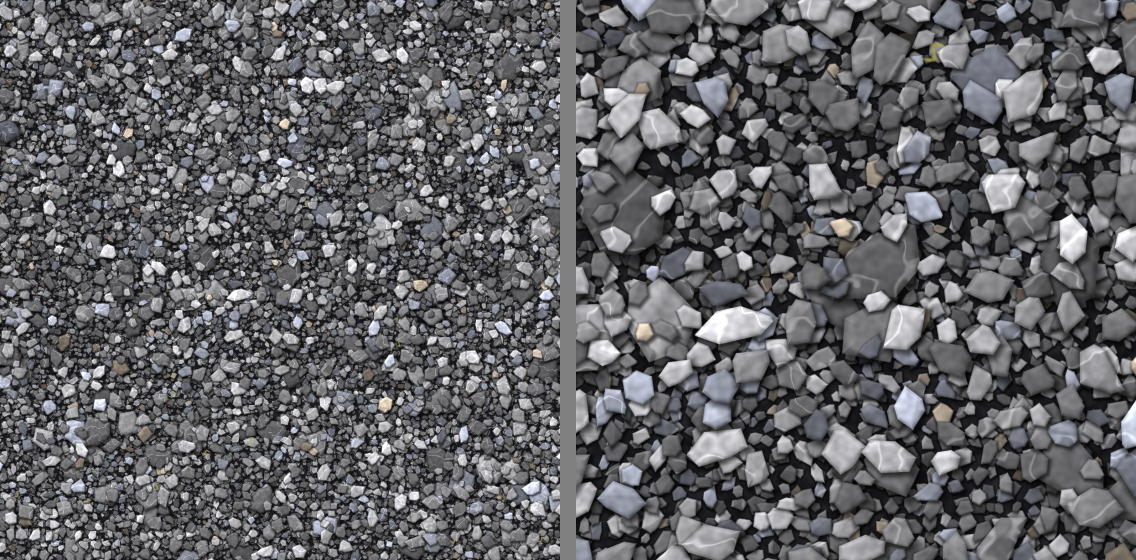
Left, the full canvas; right, a detail of the centre.
Write a WebGL 1 fragment shader that draws this texture.

```glsl
precision highp float;
// Crushed grey gravel: layers of angular stones, from fine chips to large pieces.
uniform vec2 u_resolution;

#define GAP_COLOR vec3(0.10, 0.10, 0.115)
#define DARK_STONE vec3(0.37, 0.37, 0.378)
#define PALE_STONE vec3(0.80, 0.80, 0.82)
#define STRAW_COLOR vec3(0.66, 0.64, 0.30)
#define LIGHT vec2(-0.5, 0.86)
#define SHADOW 0.62
#define BEVEL 0.15
#define GRAIN 0.16
#define SIDES 6

vec3 hash3(vec2 cell, float seed) {
  vec3 p = fract(vec3(cell.xyx + seed * 1.37) * vec3(0.1031, 0.1030, 0.0973));
  p += dot(p, p.yxz + 33.33);
  return fract((p.xxy + p.yzz) * p.zyx);
}

float gradientDot(vec2 corner, vec2 p) {
  float angle = 6.2832 * hash3(corner, 91.0).x;
  return dot(vec2(cos(angle), sin(angle)), p - corner);
}

// Gradient noise, roughly -0.7 to 0.7.
float noise(vec2 p) {
  vec2 i = floor(p), f = p - i;
  vec2 w = f * f * f * (f * (f * 6.0 - 15.0) + 10.0);
  vec2 e = vec2(1.0, 0.0);
  return mix(mix(gradientDot(i, p), gradientDot(i + e, p), w.x),
             mix(gradientDot(i + e.yx, p), gradientDot(i + e.xx, p), w.x), w.y);
}

// Lays one stone in each used cell of an n by n grid over the ground.
// surface.x is fine grain, surface.y the strength of a mineral vein.
vec3 stones(vec3 ground, vec2 uv, vec2 surface, float n, float cover, float bright, float seed) {
  vec2 q = uv * n, base = floor(q);
  float aa = 0.9 * n / u_resolution.y;
  for (int y = -1; y <= 1; y++) {
    for (int x = -1; x <= 1; x++) {
      vec2 cell = base + vec2(float(x), float(y));
      vec3 place = hash3(cell, seed), form = hash3(cell, seed + 17.0);
      if (place.z > cover) continue;

      // Stone frame: random turn and stretch
      float turn = 6.2832 * form.y, c = cos(turn), s = sin(turn);
      mat2 rotation = mat2(c, -s, s, c);
      float stretch = mix(0.8, 1.3, fract(form.z * 13.7));
      vec2 p = rotation * (q - cell - mix(vec2(0.15), vec2(0.85), place.xy));
      p *= vec2(1.0 / stretch, stretch);
      vec2 light = rotation * LIGHT;
      float radius = mix(0.34, 0.58, form.x);

      // Convex outline from jittered half planes; the nearest side gives the bevel
      float d = length(p) - 1.25 * radius;
      float shadowD = length(p + 0.07 * light) - 1.25 * radius;
      vec2 facing = vec2(0.0);
      for (int i = 0; i < SIDES; i++) {
        float k = float(i);
        vec2 r = fract(form.xz * (k + 3.0) * 7.31 + place.xy * 5.0);
        float angle = 6.2832 * (k + 0.75 * (r.x - 0.5)) / float(SIDES);
        vec2 dir = vec2(cos(angle), sin(angle));
        float side = dot(p, dir) - radius * mix(0.65, 1.0, r.y);
        if (side > d) { d = side; facing = dir; }
        shadowD = max(shadowD, side + 0.07 * dot(light, dir));
      }

      // Tone and tint
      vec3 color = bright * mix(DARK_STONE, PALE_STONE, pow(form.z, 1.5));
      float kind = place.z / cover;
      if (kind > 0.975) color *= vec3(1.10, 1.01, 0.88);
      else if (kind < 0.14) color *= vec3(0.96, 0.99, 1.06);

      // Bevelled rim, one broken facet, grain and vein
      float rim = smoothstep(-0.4 * radius, 0.0, d);
      float creaseAngle = 6.2832 * fract(form.x * 29.3);
      vec2 crease = vec2(cos(creaseAngle), sin(creaseAngle));
      float facet = smoothstep(-0.05, 0.05, dot(p, crease) - 0.25 * radius);
      float shade = 1.0 + 1.4 * BEVEL * rim * dot(facing, light)
                  + BEVEL * facet * dot(crease, light)
                  - 0.20 * smoothstep(-0.09, 0.0, d) + GRAIN * surface.x;
      color = color * shade + 0.16 * surface.y * step(0.6, form.x);

      ground *= 1.0 - SHADOW * (1.0 - smoothstep(-0.06, 0.16, shadowD));
      ground = mix(ground, color, 1.0 - smoothstep(-aa, aa, d));
    }
  }
  return ground;
}

// Rare short curled bits of straw.
float straw(vec2 uv) {
  vec2 q = uv * 12.0, cell = floor(q);
  vec3 h = hash3(cell, 63.0);
  vec2 p = q - cell - mix(vec2(0.25), vec2(0.75), h.xy);
  p = mat2(h.x, -h.y, h.y, h.x) * p / max(length(h.xy), 0.1);
  float d = max(abs(p.y - 0.03 * sin(45.0 * p.x)) - 0.013, abs(p.x) - 0.08);
  return step(0.91, h.z) * (1.0 - smoothstep(-0.01, 0.02, d));
}

void main() {
  vec2 uv = gl_FragCoord.xy / u_resolution.y;
  float rough = noise(uv * 95.0);
  float grain = rough + noise(uv * 210.0);
  float vein = 1.0 - smoothstep(0.0, 0.07, abs(noise(uv * 38.0 + 0.3 * rough)));
  vec2 surface = vec2(grain, vein);

  vec3 color = GAP_COLOR * (1.0 + 0.5 * grain);
  color = stones(color, uv, surface, 108.0, 1.00, 0.74, 3.0);
  color = stones(color, uv, surface, 72.0, 0.80, 0.88, 11.0);
  color = stones(color, uv, surface, 20.0, 0.27, 0.92, 23.0);
  color = stones(color, uv, surface, 58.0, 0.52, 1.02, 37.0);
  color = stones(color, uv, surface, 37.0, 0.42, 1.08, 51.0);
  color = mix(color, STRAW_COLOR, 0.8 * straw(uv));
  color *= 1.0 + 0.12 * noise(uv * 5.0);
  gl_FragColor = vec4(clamp(color, 0.0, 1.0), 1.0);
}
```
